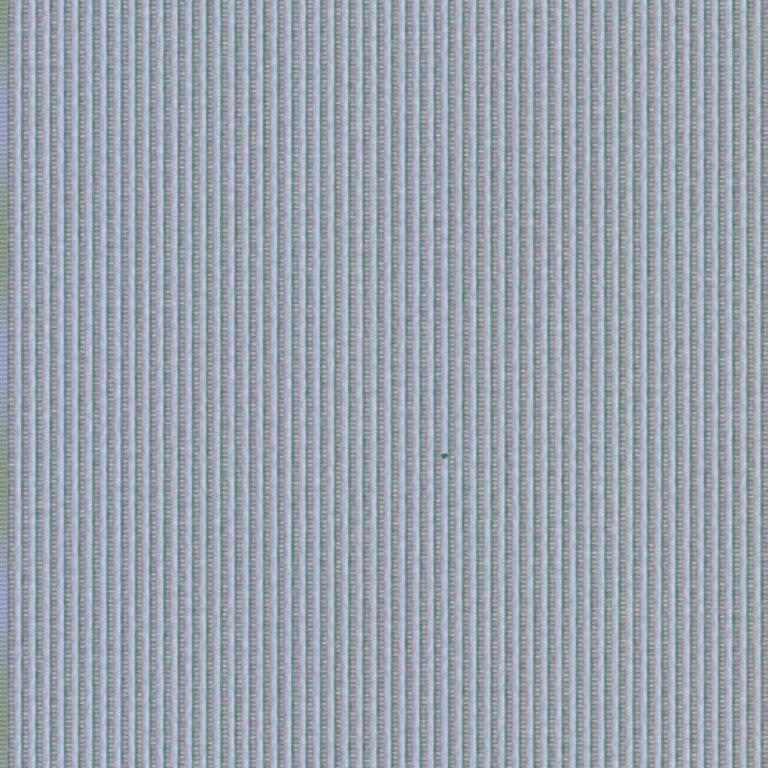
A Shadertoy shader for this texture:

```glsl
const float COLUMNS = 54.0;
const float ROWS = 164.0;
const vec3 PALE_BLUE = vec3(0.70, 0.765, 0.83);
const vec3 PALE_LILAC = vec3(0.665, 0.69, 0.765);
const vec3 MAUVE_GREY = vec3(0.575, 0.57, 0.615);
const vec3 DARK_GREEN = vec3(0.42, 0.515, 0.49);
const vec3 TICK_COLOR = vec3(0.71, 0.725, 0.715);
const vec3 LAVENDER = vec3(0.61, 0.62, 0.76);
const vec3 OLIVE = vec3(0.54, 0.58, 0.51);
const vec3 SPECK_COLOR = vec3(0.16, 0.38, 0.34);

float hash(vec2 p) {
    p = fract(p * vec2(0.1031, 0.1137));
    p += dot(p, p.yx + 33.33);
    return fract((p.x + p.y) * p.x * 17.0);
}

vec2 gradient(vec2 cell) {
    float angle = 6.2832 * hash(cell + 61.0);
    return vec2(cos(angle), sin(angle));
}

float gradientNoise(vec2 p) {
    vec2 i = floor(p), f = fract(p);
    vec2 u = f * f * f * (f * (f * 6.0 - 15.0) + 10.0);
    vec2 e = vec2(1.0, 0.0);
    float low = mix(dot(gradient(i), f), dot(gradient(i + e), f - e), u.x);
    float high = mix(dot(gradient(i + e.yx), f - e.yx),
                     dot(gradient(i + 1.0), f - 1.0), u.x);
    return mix(low, high, u.y);
}

// Soft stripe repeating once per unit
float stripe(float x, float center, float halfWidth, float blur) {
    float d = abs(fract(x - center + 0.5) - 0.5);
    return 1.0 - smoothstep(halfWidth - blur, halfWidth + blur, d);
}

// Ribbed column: two-toned pale rib, green shadow line, mauve gap with ticks
vec3 ribbing(vec2 uv, float pixel) {
    float blur = max(0.09, pixel * COLUMNS * 0.8);
    float x = uv.x * COLUMNS;
    float column = floor(x);

    vec3 color = mix(MAUVE_GREY, PALE_LILAC, stripe(x, 0.19, 0.14, blur));
    color = mix(color, PALE_BLUE, stripe(x, 0.37, 0.13, blur));
    float shadow = 0.85 + 0.5 * gradientNoise(vec2(column * 5.3, uv.y * 60.0));
    color = mix(color, DARK_GREEN, shadow * stripe(x, 0.61, 0.11, blur));

    // Short level ticks, staggered from column to column
    float row = uv.y * ROWS + hash(vec2(column, 7.0));
    float strength = hash(vec2(column, floor(row)));
    float tick = stripe(row, 0.5, 0.22, max(0.2, pixel * ROWS * 0.6));
    float gap = stripe(x, 0.82, 0.17, blur);
    color = mix(color, TICK_COLOR, tick * gap * (0.1 + 0.65 * strength));
    return color + 0.03 * (tick - 0.45) * (0.5 + gap);
}

// Broad drifting tint and fine grain drawn out along the ribs
vec3 unevenness(vec2 uv) {
    float drift = gradientNoise(uv * vec2(3.0, 2.0) + 4.0);
    float hue = gradientNoise(uv * vec2(9.0, 5.0) + 19.0);
    float grain = gradientNoise(uv * vec2(190.0, 95.0));
    float fringe = gradientNoise(uv * vec2(120.0, 60.0) + 37.0);
    vec3 warmth = vec3(0.006, 0.004, -0.010) * (uv.x - 0.4);
    return vec3(0.012 * drift + 0.085 * grain)
         + vec3(0.03, -0.01, 0.01) * fringe
         + vec3(0.010, -0.004, 0.003) * hue + warmth;
}

// Narrow border whose tint alternates along its height
vec3 selvage(vec2 uv, float pixel) {
    float wave = 0.5 + 0.5 * cos(6.2832 * (uv.y - 0.53) / 0.31);
    float rung = stripe(uv.y * ROWS, 0.5, 0.25, max(0.2, pixel * ROWS * 0.5));
    return mix(OLIVE, LAVENDER, wave) + 0.09 * (rung - 0.5);
}

float speck(vec2 uv, vec2 center, float radius, float pixel) {
    vec2 p = uv - center;
    float wobble = 0.5 * radius * gradientNoise(p * 260.0 + 8.0);
    float d = length(p * vec2(0.85, 1.1)) + wobble - radius;
    return 1.0 - smoothstep(-1.5 * pixel, 1.5 * pixel, d);
}

void mainImage(out vec4 fragColor, in vec2 fragCoord) {
    vec2 uv = fragCoord / iResolution.xy;
    float pixel = 1.0 / min(iResolution.x, iResolution.y);

    vec3 color = ribbing(uv, pixel) + unevenness(uv);
    float border = 1.0 - smoothstep(0.009 - pixel, 0.009 + pixel, uv.x);
    color = mix(color, selvage(uv, pixel), border);
    color = mix(color, SPECK_COLOR, 0.85 * speck(uv, vec2(0.579, 0.406), 0.0037, pixel));

    fragColor = vec4(clamp(color, 0.0, 1.0), 1.0);
}
```
